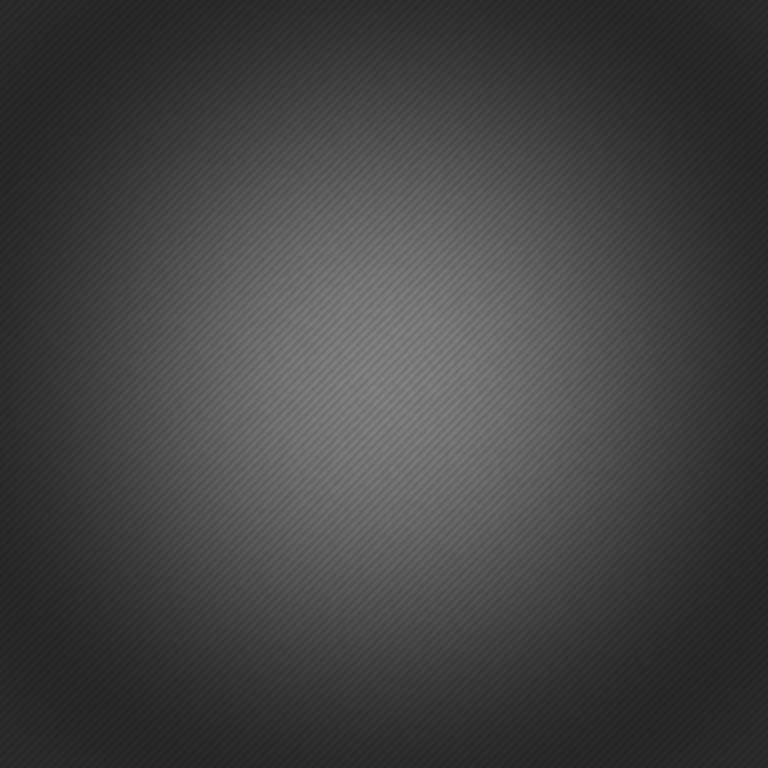
Give the GLSL for this background, as a three.js fragment shader.

```glsl
// A dark grey backdrop of fine diagonal ribs lit by a soft round glow.
// A raised cosine shapes the glow; a sine wave of x - y draws the ribs,
// and smooth value noise makes them slightly uneven.

#define GLOW_CENTER vec2(0.5, 0.515)
#define GLOW_RADIUS 0.6
#define GLOW_GREY 0.48
#define SHADE_GREY 0.148
#define CORNER_LIFT 0.014
#define RIB_COUNT 85.33
#define RIB_DEPTH 0.065
#define GRAIN_CELLS 170.0
#define GRAIN_DEPTH 0.045

varying vec2 vUv;

const float PI = 3.14159;

float hash(vec2 cell) {
  vec3 p = fract(vec3(cell.xyx) * 0.1031);
  p += dot(p, p.yzx + 33.33);
  return fract((p.x + p.y) * p.z);
}

float valueNoise(vec2 p) {
  vec2 cell = floor(p);
  vec2 blend = smoothstep(0.0, 1.0, fract(p));
  float low = mix(hash(cell), hash(cell + vec2(1.0, 0.0)), blend.x);
  float high = mix(hash(cell + vec2(0.0, 1.0)), hash(cell + vec2(1.0)), blend.x);
  return mix(low, high, blend.y);
}

// Full at the centre, falling smoothly to zero at the glow radius
float glow(float dist) {
  return 0.5 + 0.5 * cos(PI * min(dist / GLOW_RADIUS, 1.0));
}

// Diagonal ribs rising to the right, faded where too fine to resolve
float ribs(vec2 uv) {
  float across = (uv.x - uv.y) * RIB_COUNT;
  float resolved = 1.0 - smoothstep(0.35, 0.7, fwidth(across));
  return sin(2.0 * PI * across) * resolved;
}

void main() {
  // Broad lighting, with a faint lift in the far corners
  float dist = distance(vUv, GLOW_CENTER);
  float grey = mix(SHADE_GREY, GLOW_GREY, glow(dist));
  grey += CORNER_LIFT * smoothstep(0.56, 0.7, dist);

  // Fine surface texture scales with the light
  float grain = valueNoise(vUv * GRAIN_CELLS) - 0.5;
  grey *= 1.0 + RIB_DEPTH * ribs(vUv) + GRAIN_DEPTH * grain;

  gl_FragColor = vec4(vec3(grey), 1.0);
}
```
